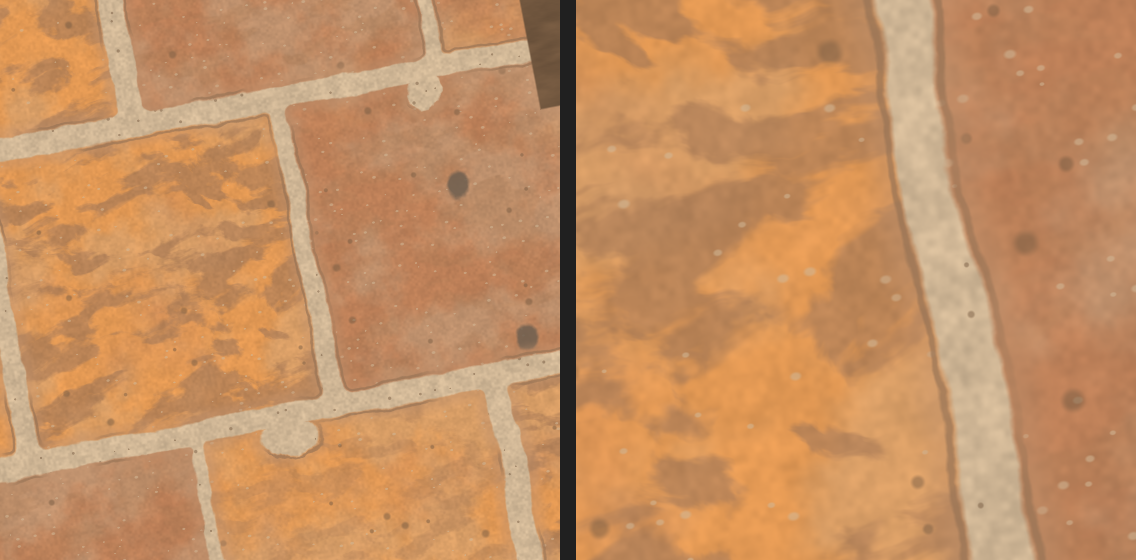
Left: the whole. Right: its middle third, enlarged.
Reproduce this texture procedurally as a three.js fragment shader.

```glsl
// Worn terracotta floor tiles in a tilted running bond with sandy mortar joints.
varying vec2 vUv;

const float TILT = 0.19;                    // radians
const vec2 TILE = vec2(0.55, 0.559);        // pitch along and across the rows
const vec2 ORIGIN = vec2(0.09, 0.158);      // joint crossing in tilted space
const float STAGGER = 0.53;                 // shift of odd rows, in tiles
const float BED_HALF = 0.020;               // half width of the long joints
const float HEAD_HALF = 0.017;              // half width of the short joints
const float HEAD_VARY = 0.006;
const float CORNER = 0.014;
const float SOFT = 0.0022;
const vec2 BLOCK_CORNER = vec2(1.10, 0.608);

const vec3 RED_CLAY = vec3(0.74, 0.50, 0.345);
const vec3 DUSTY = vec3(0.75, 0.57, 0.43);
const vec3 AMBER = vec3(0.85, 0.62, 0.40);
const vec3 ORANGE = vec3(0.89, 0.60, 0.33);
const vec3 STREAK = vec3(0.68, 0.49, 0.34);
const vec3 MORTAR = vec3(0.82, 0.72, 0.59);
const vec3 DARK = vec3(0.47, 0.36, 0.26);
const vec3 SPOT = vec3(0.43, 0.37, 0.31);

float hash(vec2 p) {
  vec3 q = fract(vec3(p.xyx) * 0.1031);
  q += dot(q, q.yzx + 33.33);
  return fract((q.x + q.y) * q.z);
}

float noise(vec2 p) {
  vec2 i = floor(p), f = fract(p);
  f = f * f * (3.0 - 2.0 * f);
  return mix(mix(hash(i), hash(i + vec2(1.0, 0.0)), f.x),
             mix(hash(i + vec2(0.0, 1.0)), hash(i + vec2(1.0)), f.x), f.y);
}

float fbm(vec2 p) {
  float sum = 0.0, amp = 0.5;
  for (int i = 0; i < 5; i++) {
    sum += amp * noise(p);
    p = mat2(1.6, 1.2, -1.2, 1.6) * p + 17.3;
    amp *= 0.5;
  }
  return sum / 0.97;
}

// Scattered specks, one candidate per grid cell
float flecks(vec2 p, float density) {
  vec2 cell = floor(p);
  vec2 center = 0.3 + 0.4 * vec2(hash(cell + 7.0), hash(cell + 19.0));
  float radius = mix(0.12, 0.3, hash(cell + 31.0));
  float shape = 1.0 - smoothstep(radius * 0.4, radius, length(fract(p) - center));
  return shape * step(1.0 - density, hash(cell));
}

void main() {
  float c = cos(TILT), s = sin(TILT);
  vec2 p = vec2(c * vUv.x + s * vUv.y, c * vUv.y - s * vUv.x);
  vec2 seed = p + 5.0;
  float grain = noise(seed * 210.0);
  float fine = fbm(seed * 55.0);
  float cloud = fbm(seed * 7.0);

  // Chipped, slightly wandering tile outline
  vec2 warp = vec2(noise(seed * 9.0), noise(seed * 9.0 + 40.0)) - 0.5;
  vec2 chip = vec2(fbm(seed * 38.0), fbm(seed * 38.0 + 60.0)) - 0.5;
  vec2 g = (p + warp * 0.012 + chip * 0.009 - ORIGIN) / TILE;
  float row = floor(g.y);
  g.x -= STAGGER * mod(row, 2.0);
  vec2 id = vec2(floor(g.x), row);
  vec2 joint = floor(g + 0.5);
  float head = HEAD_HALF + HEAD_VARY * sin(0.2 + 3.14 * joint.x + 1.77 * row);
  head += 0.005 * (0.5 - fract(g.y));
  vec2 inset = abs(g - joint) * TILE - vec2(head, BED_HALF);
  float edge = CORNER - length(max(CORNER - inset, 0.0));
  edge += max(min(inset.x, inset.y) - CORNER, 0.0);

  // Mortar smears that spill over the tiles
  for (int i = 0; i < 2; i++) {
    float k = float(i);
    vec2 q = vUv - vec2(0.759, 0.837) + k * vec2(0.241, 0.618);
    q = (q + chip * 0.02) / vec2(1.0 + 0.6 * k, 1.0);
    edge = min(edge, length(q) - 0.031);
  }

  // Fired clay: one tone per tile, clouded and streaked
  float warm = 0.5 + 0.5 * sin(2.0 * id.x + 1.8 * id.y + 2.4);
  float mottle = 0.5 + 0.5 * cos(2.2 * id.x + 1.9 * id.y);
  float heat = clamp(warm + (cloud - 0.5) * 0.9, 0.0, 1.0);
  vec3 cool = mix(RED_CLAY, DUSTY, smoothstep(0.3, 0.65, fbm(seed * 12.0 + 9.0)));
  vec3 hot = mix(AMBER, ORANGE, smoothstep(0.35, 0.65, fbm(seed * 10.0 + 30.0)));
  vec3 clay = mix(cool, hot, smoothstep(0.2, 0.75, heat));
  float streak = fbm(seed * vec2(15.0, 34.0) + 2.5 * cloud);
  clay = mix(clay, STREAK, smoothstep(0.47, 0.64, streak) * mix(0.15, 0.75, mottle));
  clay *= 0.90 + 0.13 * fine + 0.07 * grain;
  clay = mix(clay, MORTAR, 0.55 * flecks(seed * vec2(62.0, 85.0), 0.13 - 0.07 * warm));
  clay = mix(clay, DARK, 0.5 * flecks(seed * 31.0 + 11.0, 0.05));

  // Sooty round spots
  for (int i = 0; i < 2; i++) {
    vec2 q = vUv - vec2(0.819, 0.671) - float(i) * vec2(0.121, -0.274);
    float r = length(q * vec2(1.08, 0.9) + chip * 0.012);
    clay = mix(clay, SPOT, 0.85 * (1.0 - smoothstep(0.017, 0.026, r)));
  }

  // Broken crease beside the joints, and dusty rims
  float crease = 1.0 - smoothstep(0.0008, 0.0035, abs(edge - 0.004));
  clay = mix(clay, DARK, 0.65 * crease * smoothstep(0.4, 0.65, noise(seed * 13.0 + 80.0)));
  clay = mix(clay, DUSTY, 0.4 * (1.0 - smoothstep(0.004, 0.03, edge)));

  // Gritty mortar
  vec3 mortar = MORTAR * (0.87 + 0.15 * fine + 0.10 * grain);
  mortar = mix(mortar, DARK, 0.5 * flecks(seed * 70.0, 0.08));
  vec3 color = mix(mortar, clay, smoothstep(-SOFT, SOFT, edge));

  // Dark block lying over the far corner
  vec2 over = p - BLOCK_CORNER;
  float block = smoothstep(-SOFT, SOFT, min(over.x, over.y));
  vec3 wood = DARK * (0.82 + 0.25 * fbm(seed * vec2(20.0, 60.0)));
  gl_FragColor = vec4(mix(color, wood, block), 1.0);
}
```
